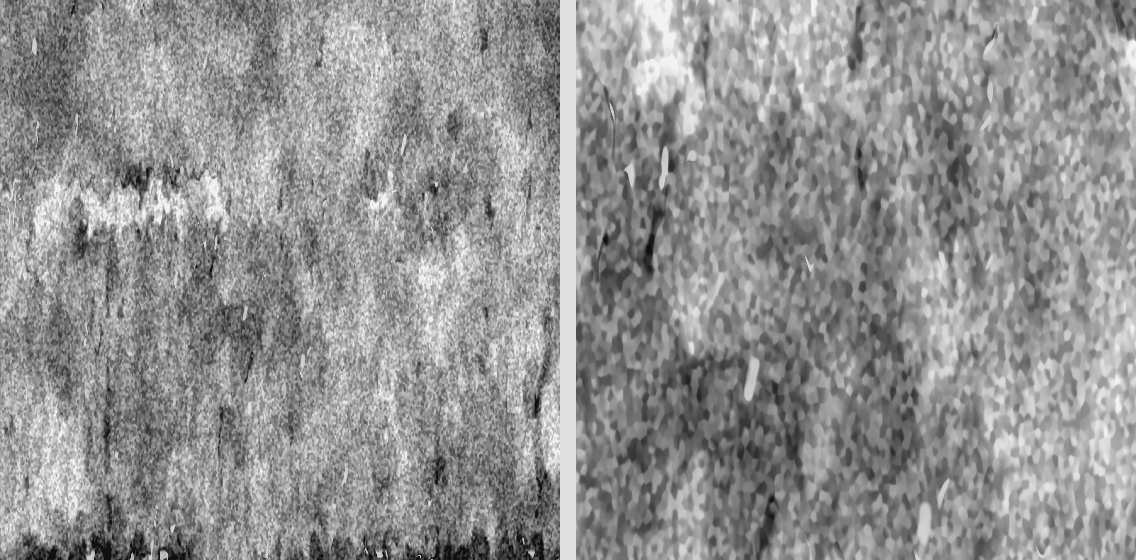
Left: the whole. Right: its middle third, enlarged.
This texture is drawn by a three.js fragment shader. Its source:

```glsl
// Weathered grey painted wall: streaked grain, a worn pale band, dark scars, cracks and white chips.
varying vec2 vUv;

vec3 hash3(vec2 cell) {
  vec3 h = fract(cell.xyx * vec3(0.1031, 0.1030, 0.0973));
  h += dot(h, h.yxz + 33.33);
  return fract((h.xxy + h.yzz) * h.zyx);
}

// Cellular noise: random cell values blended by distance to their points, 0 to 1.
float cellular(vec2 p) {
  vec2 base = floor(p);
  float total = 0.0;
  float weights = 0.0;
  for (int j = -1; j <= 1; j++) {
    for (int i = -1; i <= 1; i++) {
      vec2 cell = base + vec2(float(i), float(j));
      vec3 rnd = hash3(cell);
      vec2 d = p - cell - rnd.xy;
      float w = exp(-6.0 * dot(d, d));
      total += w * rnd.z;
      weights += w;
    }
  }
  return total / weights;
}

// Scattered leaning flakes; share is the fraction of cells that hold one.
float flakes(vec2 p, float share, float size, float soft) {
  vec2 base = floor(p);
  float mask = 0.0;
  for (int j = -1; j <= 1; j++) {
    for (int i = -1; i <= 1; i++) {
      vec2 cell = base + vec2(float(i), float(j));
      vec3 rnd = hash3(cell + 57.0);
      vec2 d = p - cell - rnd.xy;
      d.x += d.y * (rnd.x - 0.5) * 0.8;
      float radius = size * (0.5 + 0.7 * rnd.y);
      float body = 1.0 - smoothstep(1.0 - soft, 1.0, length(d) / radius);
      mask = max(mask, body * step(rnd.z, share));
    }
  }
  return mask;
}

// Soft-edged interval from a to b.
float span(float a, float b, float soft, float x) {
  return smoothstep(a - soft, a + soft, x) * (1.0 - smoothstep(b - soft, b + soft, x));
}

void main() {
  vec2 p = vUv;

  // Ragged vertical displacement shared by all worn edges
  float ragged = cellular(p * vec2(120.0, 35.0)) - 0.5;
  float drift = cellular(p * vec2(45.0, 14.0) + 9.0) - 0.5;
  vec2 q = p + vec2(0.008 * drift + 0.006 * ragged, 0.05 * ragged + 0.04 * drift);

  // Clouds, mottling and streaks
  float lower = 1.0 - smoothstep(0.62, 0.75, p.y);
  float cloud = cellular(p * vec2(6.0, 4.5) + 3.0);
  float mottle = cellular(q * vec2(22.0, 11.0) + 20.0);
  float streak = cellular(q * vec2(80.0, 18.0) + 40.0);
  float grey = 0.56 + 0.25 * (cloud - 0.5) + 0.25 * (mottle - 0.5);
  grey += mix(0.1, 0.2, lower) * (streak - 0.5);
  grey += 0.06 * span(0.55, 0.94, 0.06, p.x) * smoothstep(0.6, 0.8, p.y);

  // Pale worn patches and the broken band
  float patches = cellular(q * vec2(13.0, 12.0) + 71.0);
  grey += 0.11 * smoothstep(0.68, 0.8, patches);
  float leftRun = 1.0 - smoothstep(0.42, 0.54, p.x);
  float bandRun = max(max(leftRun, span(0.65, 0.79, 0.02, q.x)), 0.2);
  float wear = smoothstep(0.28, 0.6, cellular(q * vec2(28.0, 20.0) + 15.0));
  grey += 0.25 * span(0.605, 0.668, 0.014, q.y) * bandRun * wear;
  float shadow = smoothstep(0.35, 0.65, cellular(q * vec2(18.0, 30.0) + 33.0));
  grey -= 0.24 * span(0.676, 0.69, 0.008, q.y) * max(leftRun, 0.25) * shadow;

  // Dark scars, densest around the band
  float nearBand = span(0.53, 0.68, 0.04, p.y);
  float scars = flakes(q * vec2(24.0, 10.0), 0.05 + 0.16 * nearBand, 0.42, 0.55);
  float nicks = flakes(q * vec2(62.0, 22.0) + 8.0, 0.04 + 0.1 * nearBand, 0.4, 0.6);
  grey -= 0.23 * scars * (0.6 + 0.8 * streak);
  grey -= 0.24 * nicks;

  // Vertical cracks and the dark right margin
  float broken = smoothstep(0.25, 0.6, cellular(p * vec2(30.0, 16.0) + 5.0));
  grey -= 0.28 * span(0.187, 0.196, 0.003, q.x) * span(-0.2, 0.5, 0.04, p.y) * broken;
  grey -= 0.25 * span(0.389, 0.394, 0.002, q.x) * span(0.13, 0.27, 0.01, p.y);
  float seam = 0.97 + 0.008 * sin(p.y * 17.0 + 1.0);
  grey -= 0.36 * span(seam - 0.009, seam + 0.008, 0.005, q.x) * span(0.09, 0.42, 0.03, q.y) * broken;
  grey -= 0.17 * smoothstep(0.95, 0.99, q.x) * smoothstep(0.6, 0.75, p.y);

  // Grimy lower edge
  float grime = smoothstep(0.35, 0.6, cellular(vec2(p.x * 11.0, 4.0)));
  grey -= 0.36 * (1.0 - smoothstep(0.012, 0.04, q.y)) * grime;

  // Vertical grain
  grey += 0.36 * (cellular(p * vec2(330.0, 190.0)) - 0.5);
  grey += 0.1 * (cellular(p * vec2(150.0, 80.0) + 12.0) - 0.5);

  // White chips and exposed patches at the bottom
  float chipShare = 0.035 + 0.09 * span(0.55, 0.73, 0.03, p.y) * (0.3 + leftRun);
  float chips = flakes(q * vec2(64.0, 26.0) + 31.0, chipShare, 0.27, 0.45);
  float bare = flakes(vec2(q.x * 26.0, q.y * 40.0) + 3.0, 0.25, 0.45, 0.3);
  chips = max(chips, bare * (1.0 - smoothstep(0.012, 0.022, p.y)));
  grey = mix(grey, 0.87 + 0.1 * ragged, 0.85 * chips);

  gl_FragColor = vec4(vec3(clamp(grey, 0.06, 0.95)), 1.0);
}
```
